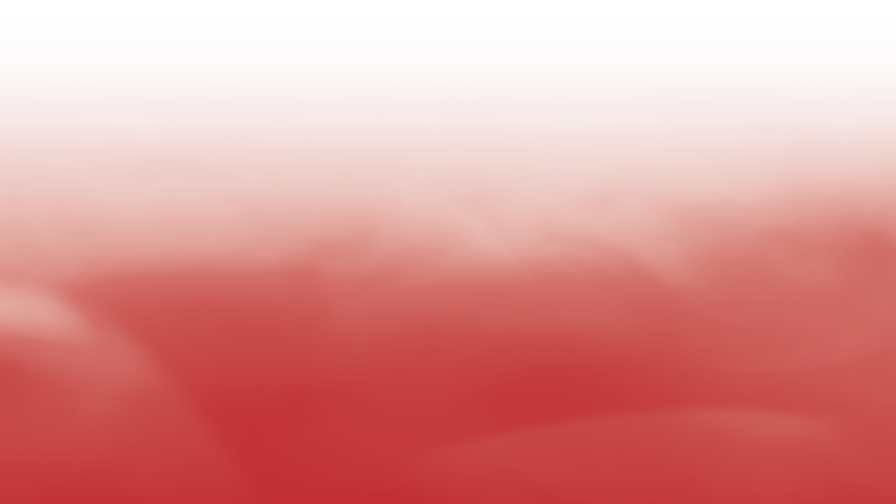
Give the GLSL for this background, as a Shadertoy shader.

```glsl
// Red mist rising into white: a vertical colour ramp is read at a depth that
// is bent by soft glows, two faint cloud banks and layered gradient noise.
// Coordinates run 0 to 1 across the canvas, with the origin at the lower left.

vec2 randomGradient(vec2 cell) {
    float angle = 6.2832 * fract(sin(dot(cell, vec2(127.1, 311.7))) * 43758.5);
    return vec2(cos(angle), sin(angle));
}

float gradientNoise(vec2 p) {
    vec2 cell = floor(p), f = p - cell;
    vec2 w = f * f * f * (f * (f * 6.0 - 15.0) + 10.0);
    vec2 e = vec2(1.0, 0.0);
    float bottom = mix(dot(randomGradient(cell), f),
                       dot(randomGradient(cell + e.xy), f - e.xy), w.x);
    float top = mix(dot(randomGradient(cell + e.yx), f - e.yx),
                    dot(randomGradient(cell + e.xx), f - e.xx), w.x);
    return mix(bottom, top, w.y);
}

float fbm(vec2 p) {
    float sum = 0.0, amplitude = 0.6;
    for (int i = 0; i < 5; i++) {
        sum += amplitude * gradientNoise(p);
        p = mat2(1.6, 0.9, -0.9, 1.6) * p + 7.3;
        amplitude *= 0.48;
    }
    return sum;
}

// Soft elliptical spot
float glow(vec2 p, vec2 center, vec2 radius) {
    vec2 q = (p - center) / radius;
    return exp(-dot(q, q));
}

// Mist colour from white (depth 0) to deep red (depth 1)
vec3 mistColor(float depth) {
    vec3 c = mix(vec3(1.0), vec3(0.992, 0.985, 0.983), smoothstep(0.0, 0.13, depth));
    c = mix(c, vec3(0.966, 0.91, 0.905), smoothstep(0.10, 0.26, depth));
    c = mix(c, vec3(0.925, 0.775, 0.75), clamp((depth - 0.24) / 0.14, 0.0, 1.0));
    c = mix(c, vec3(0.875, 0.615, 0.575), clamp((depth - 0.38) / 0.10, 0.0, 1.0));
    c = mix(c, vec3(0.82, 0.435, 0.405), clamp((depth - 0.48) / 0.09, 0.0, 1.0));
    c = mix(c, vec3(0.785, 0.305, 0.30), clamp((depth - 0.57) / 0.15, 0.0, 1.0));
    return mix(c, vec3(0.76, 0.185, 0.21), clamp((depth - 0.72) / 0.28, 0.0, 1.0));
}

void mainImage(out vec4 fragColor, in vec2 fragCoord) {
    vec2 uv = fragCoord / iResolution.xy;

    // Broad folds and finer wisps, stretched sideways
    vec2 warp = vec2(fbm(uv * vec2(4.0, 3.0)), fbm(uv * vec2(4.0, 3.0) + 19.0));
    float wisps = fbm(uv * vec2(5.0, 6.0) + 1.5 * warp + 3.0);
    float depth = 1.0 - uv.y;
    depth += 0.07 * wisps * smoothstep(0.1, 0.5, depth);

    // Uneven upper front: denser on the right, thinner at center and far left
    depth += 0.07 * glow(uv, vec2(1.0, 0.55), vec2(0.2, 0.15));
    depth -= 0.03 * glow(uv, vec2(0.6, 0.52), vec2(0.13, 0.1));
    depth -= 0.06 * glow(uv, vec2(0.0, 0.42), vec2(0.08, 0.09));
    depth += 0.05 * glow(uv, vec2(0.2, 0.4), vec2(0.16, 0.07));

    // Deep red core and paler right side
    depth += 0.11 * glow(uv, vec2(0.3, 0.2), vec2(0.14, 0.13));
    depth += 0.13 * glow(uv, vec2(0.61, 0.23), vec2(0.15, 0.1));
    depth -= 0.12 * glow(uv, vec2(1.0, 0.12), vec2(0.22, 0.25));

    // Left cloud bank, falling away to the right
    float leftBank = 0.44 - 5.0 * uv.x * uv.x - uv.y + 0.07 * warp.x;
    depth -= 0.12 * smoothstep(-0.02, 0.07, leftBank) * smoothstep(-0.1, 0.2, uv.y);
    depth += 0.1 * glow(uv, vec2(0.0, 0.24), vec2(0.05, 0.08));

    // Right cloud bank, a low dome with a crisp top that fades below
    float rightBank = 0.2 - 0.9 * (uv.x - 0.8) * (uv.x - 0.8) - uv.y + 0.04 * warp.y;
    float bankSpan = smoothstep(0.42, 0.56, uv.x) * (1.0 - smoothstep(0.82, 1.0, uv.x));
    depth -= 0.13 * smoothstep(-0.01, 0.025, rightBank) * exp(-4.0 * max(rightBank, 0.0)) * bankSpan;

    fragColor = vec4(mistColor(depth), 1.0);
}
```
